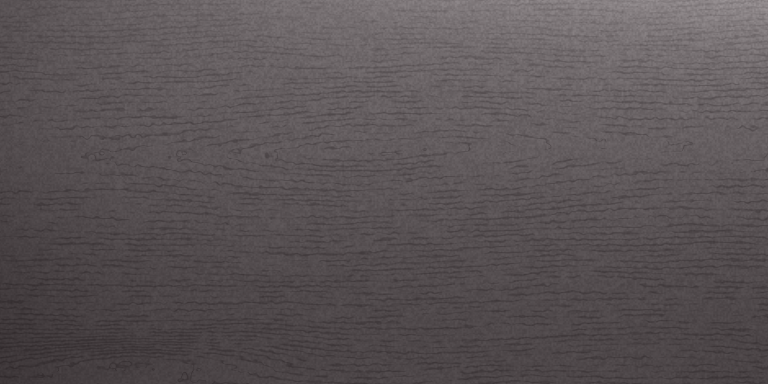
A WebGL 1 fragment shader for this texture:

```glsl
precision highp float;
// Dark grey-brown wood veneer with fine broken pores, lit from the upper right.
uniform vec2 u_resolution;

#define LINES 66.0          // pore rows per canvas height
#define PORE_WIDTH 0.0021   // half width of a pore, in canvas heights
#define PORE_DEPTH 0.165    // darkening inside a pore
#define SPECKLE 0.13        // strength of the fine surface grain
#define SPECKLE_SCALE 235.0 // surface grains per canvas height
#define BASE_LIGHT 0.308
#define GLOW 0.19
#define TINT vec3(0.0, -0.026, -0.018)

float hash(vec2 p) {
  vec3 q = fract(p.xyx * vec3(0.1031, 0.1030, 0.0973));
  q += dot(q, q.yzx + 33.33);
  return fract((q.x + q.y) * q.z);
}

float noise(vec2 p) {
  vec2 cell = floor(p);
  vec2 f = fract(p);
  f = f * f * (3.0 - 2.0 * f);
  return mix(mix(hash(cell), hash(cell + vec2(1.0, 0.0)), f.x),
             mix(hash(cell + vec2(0.0, 1.0)), hash(cell + 1.0), f.x), f.y);
}

float fbm(vec2 p) {
  float sum = 0.0;
  float amplitude = 0.5;
  for (int i = 0; i < 3; i++) {
    sum += amplitude * noise(p);
    p = p * 2.03 + 17.3;
    amplitude *= 0.5;
  }
  return sum;
}

// Row coordinate whose level lines are the growth rings.
float rings(vec2 p) {
  float warp = 0.07 * (fbm(p * vec2(1.3, 2.5) + 4.0) - 0.45)
             + 0.008 * (noise(p * vec2(6.0, 12.0)) - 0.5);
  vec2 d = p - vec2(1.02, 0.60);
  d.y += warp;
  float reach = 0.085 * (1.0 - exp(-5.0 * d.x * d.x));
  float field = length(vec2(reach, d.y));
  vec2 k = (p - vec2(0.36, 0.07)) / vec2(0.30, 0.05);
  field += 0.075 * exp(-dot(k, k));
  return field * LINES + 0.8 * noise(p * vec2(2.5, 22.0) + 31.0);
}

// Broken dark strokes of even thickness along the rings, 0 to 1.
float pores(vec2 p) {
  float row = rings(p);
  float e = 0.002;
  vec2 slope = vec2(rings(p + vec2(e, 0.0)), rings(p + vec2(0.0, e))) - row;
  float density = max(length(slope) / e, 0.3 * LINES);

  float jag = 0.7 * (noise(p * vec2(75.0, 110.0)) - 0.5);
  float offset = abs(fract(row + jag * 0.6) - 0.5) / density;
  float dash = 0.6 * noise(p * vec2(17.0, 74.0) + 9.0)
             + 0.4 * noise(p * vec2(58.0, 100.0) + 50.0);
  float patches = fbm(p * vec2(2.2, 5.0) + 70.0);
  float present = smoothstep(0.26, 0.60, dash + 0.5 * (patches - 0.42));
  float soft = 0.0012 + 0.4 / u_resolution.y;
  float width = PORE_WIDTH * (0.6 + 0.8 * dash);
  return present * (1.0 - smoothstep(width - soft, width + soft, offset));
}

// Broad illumination over the unit square.
float lighting(vec2 uv) {
  float light = BASE_LIGHT + 0.09 * smoothstep(0.0, 0.85, uv.y);
  light -= 0.068 * exp(-5.0 * uv.x);
  light -= 0.015 * smoothstep(0.75, 1.0, uv.x) * (1.0 - uv.y);
  return light + GLOW * exp(6.0 * (uv.y - 1.0)) * (0.08 + 0.92 * uv.x);
}

void main() {
  vec2 uv = gl_FragCoord.xy / u_resolution;
  vec2 p = gl_FragCoord.xy / u_resolution.y;

  // Surface grain: tiny specks over slightly larger ones
  float speck = noise(p * SPECKLE_SCALE) - 0.5;
  speck += 0.5 * (noise(p * SPECKLE_SCALE * 0.57 + 11.0) - 0.5);
  float fibre = fbm(p * vec2(12.0, 80.0) + 3.0) - 0.44;

  // Pores fade where the glancing light washes over the top
  float depth = PORE_DEPTH * (1.0 - 0.5 * smoothstep(0.72, 1.0, uv.y));
  float shade = 1.0 + SPECKLE * speck + 0.05 * fibre;
  shade *= 1.0 - depth * pores(p);

  vec3 color = vec3(lighting(uv) * shade) + TINT;
  gl_FragColor = vec4(clamp(color, 0.0, 1.0), 1.0);
}
```
